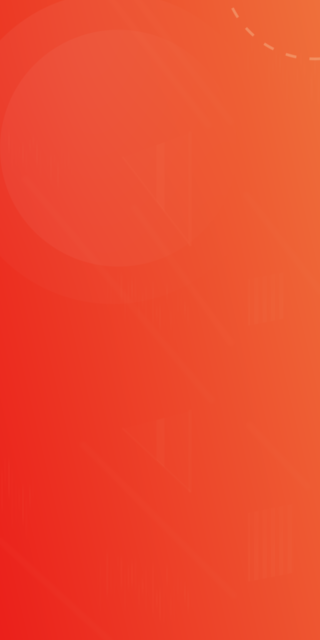
Reproduce this background procedurally as a Shadertoy shader.

```glsl
const vec3 CORNER_RED = vec3(0.922, 0.124, 0.104);
const vec3 RAMP_X = vec3(0.010, 0.212, 0.087);
const vec3 RAMP_Y = vec3(0.002, 0.051, 0.020);
const vec3 PALE = vec3(0.95, 0.95, 0.94);
const vec3 GLINT = vec3(0.97, 0.62, 0.46);
const vec3 DASH_COLOR = vec3(0.96, 0.70, 0.53);
const vec2 INNER_CENTER = vec2(0.370, 1.537);
const vec2 OUTER_CENTER = vec2(0.352, 1.537);
const float INNER_RADIUS = 0.370;
const float OUTER_RADIUS = 0.487;
const float INNER_ALPHA = 0.042;
const float OUTER_ALPHA_LOW = 0.020;
const float OUTER_ALPHA_HIGH = 0.048;
const vec2 RING_CENTER = vec2(0.984, 2.104);
const float RING_RADIUS = 0.288;
const float DASH_COUNT = 24.0;
const float DASH_HALF_LENGTH = 0.017;
const float DASH_HALF_WIDTH = 0.0042;
const float DASH_ALPHA = 0.50;
const float FACADE_ALPHA = 0.065;
const float STREAK_PITCH = 0.011;

// Diagonal beams, each from xy to zw
const vec4 BEAMS[8] = vec4[8](
    vec4(0.35, 2.00, 0.65, 1.61), vec4(0.43, 2.00, 0.72, 1.62),
    vec4(0.08, 1.44, 0.66, 0.75), vec4(0.42, 1.35, 0.72, 0.93),
    vec4(0.77, 1.39, 1.00, 1.09), vec4(0.26, 0.61, 0.73, 0.14),
    vec4(0.00, 0.31, 0.34, 0.00), vec4(0.78, 0.67, 0.96, 0.48));

// Patches of upright streaks, each from corner xy to corner zw
const vec4 PATCHES[5] = vec4[5](
    vec4(0.02, 1.40, 0.22, 1.62), vec4(0.34, 0.91, 0.59, 1.19),
    vec4(0.31, 0.00, 0.60, 0.32), vec4(0.75, 1.68, 1.00, 1.90),
    vec4(0.00, 0.28, 0.10, 0.63));

float hash(vec2 p) {
    vec3 q = fract(vec3(p.xyx) * 0.1031);
    q += dot(q, q.yzx + 33.33);
    return fract((q.x + q.y) * q.z);
}

float segment(vec2 p, vec2 a, vec2 b) {
    vec2 ap = p - a, ab = b - a;
    return length(ap - ab * clamp(dot(ap, ab) / dot(ab, ab), 0.0, 1.0));
}

float stroke(vec2 p, vec2 a, vec2 b, float halfWidth, float soft) {
    return 1.0 - smoothstep(halfWidth - soft, halfWidth + soft, segment(p, a, b));
}

float box(vec2 p, vec2 lo, vec2 hi, float soft) {
    vec2 m = smoothstep(lo - soft, lo + soft, p) * (1.0 - smoothstep(hi - soft, hi + soft, p));
    return m.x * m.y;
}

float disc(vec2 p, vec2 center, float radius, float soft) {
    return 1.0 - smoothstep(-soft, soft, length(p - center) - radius);
}

// Triangular opening with an upright bar; foot is its lower right corner
float gable(vec2 p, vec2 foot, float height, float soft) {
    vec2 q = p - foot;
    vec2 eave = vec2(-0.21, 0.78 * height);
    float above = smoothstep(-soft, soft, q.y - eave.y * q.x / eave.x);
    float roof = 1.0 - smoothstep(-soft, soft, q.y - height - 0.22 * height * q.x / 0.21);
    float pane = above * roof * box(q, vec2(eave.x, 0.0), vec2(0.0, height), soft);
    float bar = pane * box(q, vec2(-0.105, 0.0), vec2(-0.080, height), soft);
    float frame = stroke(q, vec2(0.0), eave, 0.003, soft)
                + stroke(q, vec2(0.0), vec2(0.0, height), 0.005, soft);
    return 0.2 * pane + 0.7 * bar + 0.55 * frame;
}

// Slanted window crossed by evenly spaced bars, brighter at its foot
float barredWindow(vec2 p, vec2 corner, vec2 size, float soft) {
    vec2 q = p - corner;
    q.y -= 0.2 * q.x;
    float bars = smoothstep(0.18, 0.32, abs(fract(q.x / 0.026) - 0.5));
    float foot = 1.0 - 0.4 * smoothstep(0.3, 0.8, q.y / size.y);
    return box(q, vec2(0.0), size, soft) * foot * (0.25 + 0.6 * bars);
}

// Fine upright streaks of random length
float streaks(vec2 p, vec4 patchArea) {
    float column = floor(p.x / STREAK_PITCH);
    float across = abs(fract(p.x / STREAK_PITCH) - 0.5);
    float span = patchArea.w - patchArea.y;
    float slope = 0.3 * span * (p.x - patchArea.x) / (patchArea.z - patchArea.x);
    float top = patchArea.w - slope - 0.3 * span * hash(vec2(column, 3.0));
    float bottom = top - span * (0.2 + 0.4 * hash(vec2(column, 9.0)));
    float run = smoothstep(bottom, bottom + 0.04, p.y) * (1.0 - smoothstep(top - 0.04, top, p.y));
    float inside = box(p, patchArea.xy, patchArea.zw, 0.01);
    return inside * run * hash(vec2(column, 17.0)) * (1.0 - smoothstep(0.15, 0.4, across));
}

void mainImage(out vec4 fragColor, in vec2 fragCoord) {
    vec2 p = fragCoord / iResolution.x;
    float pixel = 1.0 / iResolution.x;
    vec3 color = CORNER_RED + RAMP_X * p.x + RAMP_Y * p.y;

    // Two discs fading to the right, the outer one also downwards
    float outerAlpha = mix(OUTER_ALPHA_LOW, OUTER_ALPHA_HIGH, smoothstep(1.05, 1.85, p.y));
    float veil = outerAlpha * disc(p, OUTER_CENTER, OUTER_RADIUS, pixel)
               + INNER_ALPHA * disc(p, INNER_CENTER, INNER_RADIUS, pixel);
    color = mix(color, PALE, veil * (1.0 - smoothstep(0.20, 0.82, p.x)));

    // Faint facade
    float facade = 0.0;
    for (int i = 0; i < 8; i++)
        facade += 0.45 * stroke(p, BEAMS[i].xy, BEAMS[i].zw, 0.010, 0.007);
    for (int i = 0; i < 5; i++)
        facade += 0.6 * streaks(p, PATCHES[i]);
    for (int i = 0; i < 2; i++) {
        float lower = float(i);
        facade += gable(p, vec2(0.594, 1.235 - 0.77 * lower), 0.35 - 0.10 * lower, 0.003);
        vec2 size = vec2(0.112 + 0.03 * lower, 0.145 + 0.07 * lower);
        facade += barredWindow(p, vec2(0.775, 0.982 - 0.80 * lower), size, 0.003);
    }
    color = mix(color, GLINT, FACADE_ALPHA * min(facade, 1.3));

    // Dashed ring
    vec2 r = p - RING_CENTER;
    float stepAngle = 6.28319 / DASH_COUNT;
    float angle = mod(atan(r.y, r.x) + 0.5 * stepAngle, stepAngle) - 0.5 * stepAngle;
    vec2 d = abs(vec2(angle * RING_RADIUS, length(r) - RING_RADIUS));
    vec2 dash = 1.0 - smoothstep(-pixel, pixel, d - vec2(DASH_HALF_LENGTH, DASH_HALF_WIDTH));
    color = mix(color, DASH_COLOR, DASH_ALPHA * dash.x * dash.y);

    fragColor = vec4(color, 1.0);
}
```
